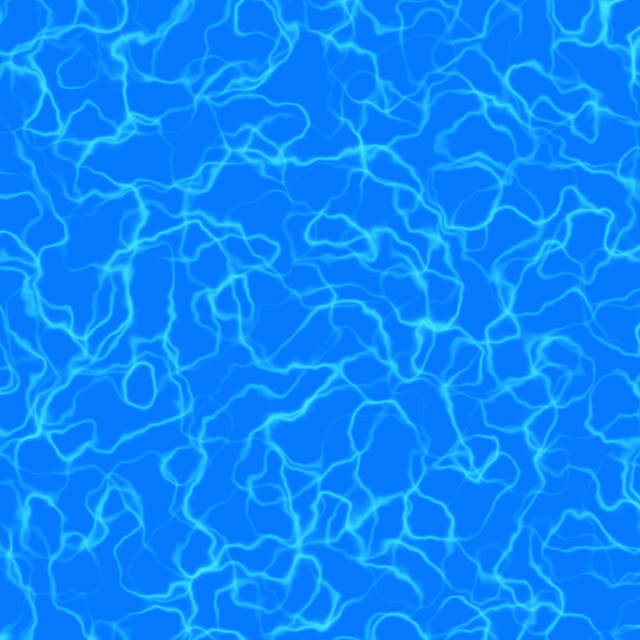
A Shadertoy shader for this texture:

```glsl
// Sunlit pool water: thin cyan caustic filaments over a flat azure ground.
// Each layer lights the zero contours of gradient noise, with a shared warp
// that makes the lines wander and a slow noise that fades them in and out.

const vec3  DEEP_BLUE    = vec3(0.018, 0.477, 1.00);
const vec3  MID_BLUE     = vec3(0.110, 0.690, 1.00);
const vec3  LIGHT_CYAN   = vec3(0.270, 0.920, 0.97);
const int   LAYERS       = 4;
const float BASE_FREQ    = 6.2;     // noise cells across the canvas
const float FREQ_STEP    = 1.2;     // added for each further layer
const float CORE_WIDTH   = 0.0032;  // bright heart of a filament
const float HALO_WIDTH   = 0.0066;  // soft glow around it
const float HALO_SHARE   = 0.32;
const float FAINTEST     = 0.12;
const float STRONGEST    = 0.92;
const float WARP_COARSE  = 0.018;
const float WARP_FINE    = 0.0055;
const float LAYER_DRIFT  = 0.011;
const float SADDLE_GLOW  = 0.12;    // widens lines where the noise is flat
const float LIGHT_GAIN   = 1.65;
const float LIGHT_FLOOR  = 0.07;

// Integer hash giving a unit gradient for a lattice point.
vec2 latticeGradient(vec2 cell) {
    uvec2 q = uvec2(ivec2(cell)) * uvec2(1597u, 3571u);
    uint h = (q.x ^ (q.y * 40503u)) + 7919u;
    h = (h ^ (h >> 15)) * 73244475u;
    h = (h ^ (h >> 13)) * 73244475u;
    h ^= h >> 16;
    float angle = float(h & 65535u) / 65536.0 * 6.28319;
    return vec2(cos(angle), sin(angle));
}

// Gradient noise: value in x, derivatives in yz.
vec3 noiseWithSlope(vec2 p) {
    vec2 i = floor(p), f = p - i;
    vec2 u = f * f * f * (f * (f * 6.0 - 15.0) + 10.0);
    vec2 du = 30.0 * f * f * (f * (f - 2.0) + 1.0);
    vec2 e = vec2(1.0, 0.0);
    vec2 ga = latticeGradient(i);
    vec2 gb = latticeGradient(i + e.xy);
    vec2 gc = latticeGradient(i + e.yx);
    vec2 gd = latticeGradient(i + e.xx);
    float a = dot(ga, f);
    float b = dot(gb, f - e.xy);
    float c = dot(gc, f - e.yx);
    float d = dot(gd, f - e.xx);
    float k = a - b - c + d;
    float value = a + u.x * (b - a) + u.y * (c - a) + u.x * u.y * k;
    vec2 slope = ga + u.x * (gb - ga) + u.y * (gc - ga)
               + u.x * u.y * (ga - gb - gc + gd)
               + du * (u.yx * k + vec2(b, c) - a);
    return vec3(value, slope);
}

float noise(vec2 p) { return noiseWithSlope(p).x; }

vec2 noisePair(vec2 p) { return vec2(noise(p), noise(p + vec2(37.3, 91.7))); }

vec2 rotate(vec2 p, float angle) {
    float c = cos(angle), s = sin(angle);
    return vec2(c * p.x - s * p.y, s * p.x + c * p.y);
}

// Brightness across one filament at a given distance from its centre.
float filament(float dist) {
    float core = exp(-dist * dist / (CORE_WIDTH * CORE_WIDTH));
    float halo = exp(-dist / HALO_WIDTH);
    return mix(core, halo, HALO_SHARE);
}

float causticLayer(vec2 p, float index) {
    float freq = BASE_FREQ + FREQ_STEP * index;
    vec2 offset = vec2(17.0, 43.0) * (index + 1.0);
    vec3 n = noiseWithSlope(rotate(p, 0.6 + 1.1 * index) * freq + offset);
    float dist = abs(n.x) / sqrt(dot(n.yz, n.yz) + SADDLE_GLOW) / freq;
    float fade = smoothstep(-0.35, 0.55, noise(p * 7.0 - offset));
    return filament(dist) * mix(FAINTEST, STRONGEST, fade);
}

void mainImage(out vec4 fragColor, in vec2 fragCoord) {
    vec2 uv = fragCoord / iResolution.y;

    // Kinks shared by all layers
    vec2 p = uv + WARP_COARSE * noisePair(uv * 23.0)
                + WARP_FINE * noisePair(uv * 55.0 + 5.0);

    // Sum the filaments, with a little extra wander for each layer
    float light = 0.0;
    for (int i = 0; i < LAYERS; i++) {
        float index = float(i);
        vec2 drift = LAYER_DRIFT * noisePair(uv * 18.0 + 11.0 * index);
        light += causticLayer(p + drift, index);
    }
    light += 0.03 * noise(uv * 40.0);

    // Soft saturation, then the water ramp
    float t = 1.0 - exp(-LIGHT_GAIN * max(light - LIGHT_FLOOR, 0.0));
    vec3 color = mix(DEEP_BLUE, MID_BLUE, min(t * 2.0, 1.0));
    color = mix(color, LIGHT_CYAN, max(t * 2.0 - 1.0, 0.0));
    fragColor = vec4(color, 1.0);
}
```
